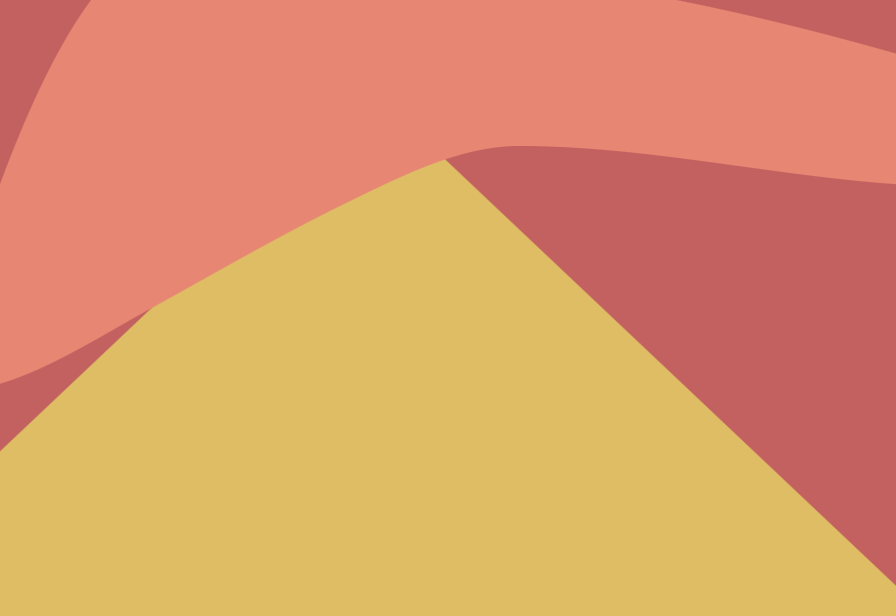
Write a Shadertoy shader that draws this background.

```glsl
// Flat desert scene: a sandy pyramid whose peak is crossed by a coral band,
// set against a rose sky. The band lies between two smooth cubic curves,
// and each shape is a signed height blended with an antialiased edge.

const vec3 ROSE  = vec3(0.765, 0.376, 0.376);
const vec3 CORAL = vec3(0.906, 0.529, 0.451);
const vec3 SAND  = vec3(0.871, 0.741, 0.392);

const int KNOTS = 5;

// Cubic Hermite segment; each knot holds (x, height, slope)
float hermite(vec3 a, vec3 b, float x) {
    float width = b.x - a.x;
    float t = (x - a.x) / width;
    float s = 1.0 - t;
    float ease = t * t * (3.0 - 2.0 * t);
    return mix(a.y, b.y, ease) + width * t * s * (a.z * s - b.z * t);
}

// Height at x of a smooth curve through all knots
float curveHeight(vec3 knots[KNOTS], float x) {
    float height = hermite(knots[0], knots[1], x);
    for (int i = 1; i < KNOTS - 1; i++) {
        if (x >= knots[i].x) height = hermite(knots[i], knots[i + 1], x);
    }
    return height;
}

// Positive below the two straight flanks of the pyramid
float pyramid(vec2 p, vec2 apex, float steepness) {
    return apex.y - steepness * abs(p.x - apex.x) - p.y;
}

// Coverage of the positive side, softened over about one pixel
float coverage(float d) {
    return clamp(0.5 + d / max(fwidth(d), 1e-5), 0.0, 1.0);
}

void mainImage(out vec4 fragColor, in vec2 fragCoord) {
    vec2 p = fragCoord / iResolution.xy;

    // Band outlines
    vec3 upperKnots[KNOTS] = vec3[KNOTS](
        vec3(0.0, 0.701, 3.93),
        vec3(0.1016, 1.0, 1.964),
        vec3(0.4, 1.25, 0.0),
        vec3(0.755, 1.0, -0.291),
        vec3(1.0, 0.913, -0.415));
    vec3 lowerKnots[KNOTS] = vec3[KNOTS](
        vec3(0.0, 0.377, 0.436),
        vec3(0.1693, 0.5, 0.80),
        vec3(0.3811, 0.6667, 0.713),
        vec3(0.5794, 0.763, 0.0),
        vec3(1.0, 0.701, -0.102));

    float belowUpper = coverage(curveHeight(upperKnots, p.x) - p.y);
    float aboveLower = coverage(p.y - curveHeight(lowerKnots, p.x));

    // Layers from back to front
    vec3 color = ROSE;
    color = mix(color, SAND, coverage(pyramid(p, vec2(0.4207, 0.846), 1.3755)));
    color = mix(color, CORAL, belowUpper * aboveLower);

    fragColor = vec4(color, 1.0);
}
```
